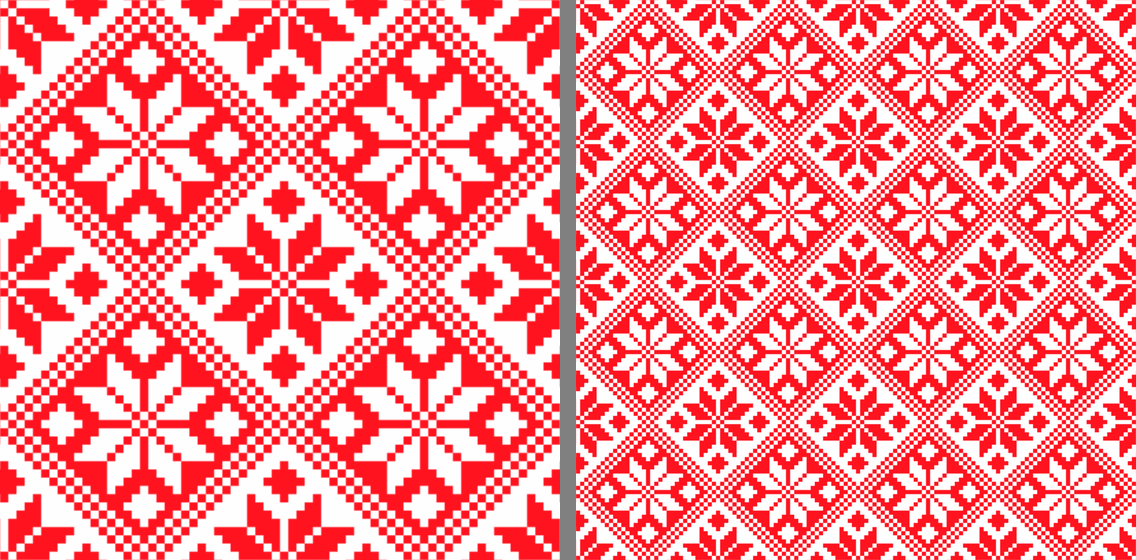
Left, the tile; right, the same tile 2 across and 2 down.
Write a Shadertoy shader that draws this pattern.

```glsl
const int PERIOD = 34;         // stitches in one repeat
const int HALF_PERIOD = 17;
const float REPEATS = 2.0;
const float EDGE_WIDTH = 0.2;  // softness in stitches
const vec3 CLOTH = vec3(0.995);
const vec3 THREAD = vec3(0.995, 0.075, 0.12);

// Eight-petal star with four small diamonds around it, in one folded quadrant
bool starMotif(ivec2 d) {
    int lo = min(d.x, d.y);
    int hi = max(d.x, d.y);
    bool petal = lo >= 1 && lo <= 4 && hi > lo && hi <= lo + 4;
    bool hub = lo == 0 && hi == 1;
    bool diamond = lo + abs(hi - 10) <= 2;
    return petal || hub || diamond;
}

// 1 for a thread stitch, 0 for bare cloth
float stitch(ivec2 cell) {
    ivec2 m = (cell + PERIOD) % PERIOD;
    ivec2 d = min(m, PERIOD - m);
    int ring = d.x + d.y;

    // Checkered lattice between the light and dark diamonds
    if (ring > 15 && ring < 20) return ring % 2 == 0 ? 1.0 : 0.0;

    // Dark diamonds hold the same star with its colours swapped
    bool dark = ring >= 20;
    bool star = starMotif(dark ? HALF_PERIOD - d : d);
    return star != dark ? 1.0 : 0.0;
}

// Blends neighbouring stitches across a narrow band at their borders
float softStitches(vec2 p, float width) {
    vec2 q = p - 0.5;
    ivec2 cell = ivec2(floor(q));
    vec2 w = clamp((fract(q) - 0.5) / width + 0.5, 0.0, 1.0);
    float nearRow = mix(stitch(cell), stitch(cell + ivec2(1, 0)), w.x);
    float farRow = mix(stitch(cell + ivec2(0, 1)), stitch(cell + ivec2(1, 1)), w.x);
    return mix(nearRow, farRow, w.y);
}

void mainImage(out vec4 fragColor, in vec2 fragCoord) {
    float stitches = REPEATS * float(PERIOD);
    vec2 uv = fragCoord / iResolution.xy;
    vec2 p = vec2(uv.x, 1.0 - uv.y) * stitches;  // rows run from the top
    float pixel = stitches / min(iResolution.x, iResolution.y);
    float ink = softStitches(p, max(EDGE_WIDTH, pixel));
    fragColor = vec4(mix(CLOTH, THREAD, ink), 1.0);
}
```
